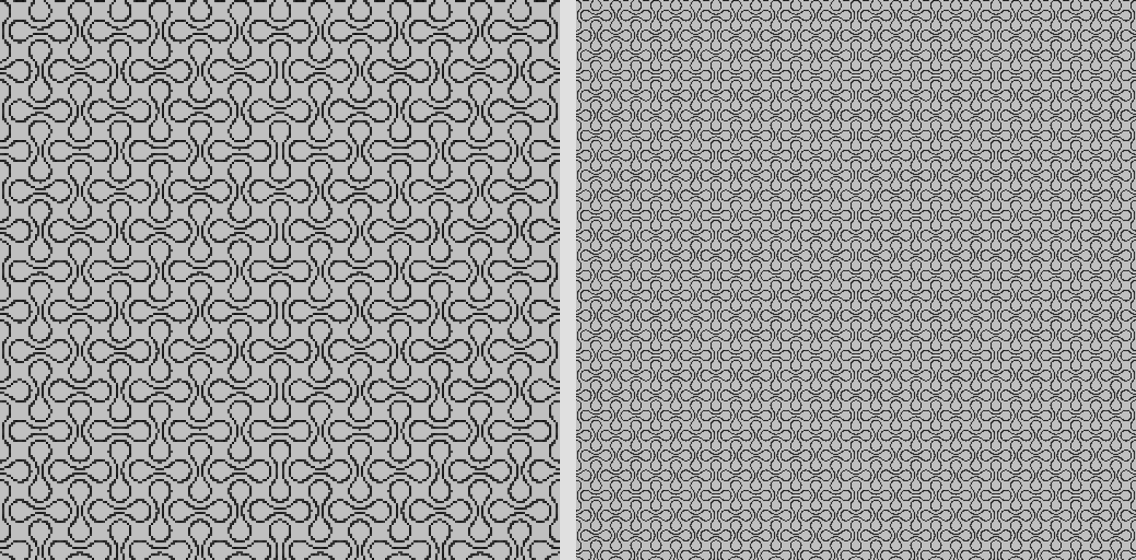
Left, the tile; right, the same tile 2 across and 2 down.
Give the GLSL for this pattern, as a WebGL 1 fragment shader.

```glsl
precision highp float;
// Interlocking horizontal and vertical dumbbells outlined in stepped dark lines on grey.

uniform vec2 u_resolution;

const float CELLS = 14.0;          // dumbbells across and down (even, so it tiles)
const float BLOCKS = 256.0;        // steps across the canvas that make the lines jagged
const vec2 OFFSET = vec2(0.0, 0.225);  // shift of the lattice, in cells
const float LOBE_RADIUS = 0.265;   // round ends, in cells
const float LINE_HALF = 0.0293;    // half the line width, in cells
const vec3 GROUND = vec3(0.752);
const vec3 LINE_CORE = vec3(0.05);
const vec3 LINE_RIM = vec3(0.20);

// Distance to the nearest outline, p in cells.
float outlineDistance(vec2 p) {
  vec2 cell = floor(p + 0.5);
  vec2 q = abs(p - cell);
  // Odd cells hold an upright dumbbell: swap axes so it lies flat.
  if (mod(cell.x + cell.y, 2.0) > 0.5) q = q.yx;

  float toOwnLobe = length(q - vec2(0.5, 0.0));
  float toNextLobe = length(q - vec2(0.0, 0.5));
  // The waist arc shares its centre with the neighbour's lobe and meets the own lobe.
  float waistRadius = sqrt(0.5) - LOBE_RADIUS;
  float own = q.x + q.y < 0.5 ? toNextLobe - waistRadius : toOwnLobe - LOBE_RADIUS;
  return min(abs(own), abs(toNextLobe - LOBE_RADIUS));
}

// Flat colour of one block, taken at its centre.
vec3 blockColor(vec2 center) {
  float d = outlineDistance(center / BLOCKS * CELLS - OFFSET) / LINE_HALF;
  return d < 1.0 ? mix(LINE_CORE, LINE_RIM, d) : GROUND;
}

void main() {
  vec2 grid = gl_FragCoord.xy / u_resolution * BLOCKS;

  // Blend neighbouring blocks over one screen pixel to smooth their edges.
  vec2 base = floor(grid - 0.5) + 0.5;
  vec2 pixel = min(BLOCKS / u_resolution, vec2(1.0));
  vec2 blend = clamp((grid - base - 0.5) / pixel + 0.5, 0.0, 1.0);

  vec3 lower = mix(blockColor(base), blockColor(base + vec2(1.0, 0.0)), blend.x);
  vec3 upper = mix(blockColor(base + vec2(0.0, 1.0)), blockColor(base + 1.0), blend.x);
  gl_FragColor = vec4(mix(lower, upper, blend.y), 1.0);
}
```
